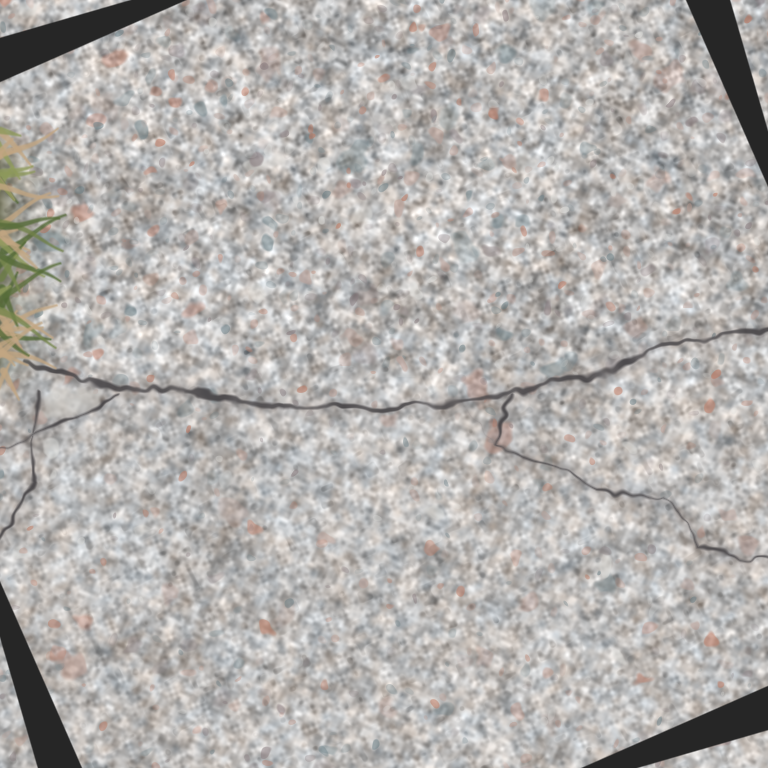
Give the GLSL for this texture, as a Shadertoy shader.

```glsl
vec3 hash3(vec2 p) {
    uvec3 v = uvec3(ivec3(ivec2(floor(p)), 37)) * 1664525u + 1013904223u;
    v.x += v.y * v.z; v.y += v.z * v.x; v.z += v.x * v.y;
    v ^= v >> 16u;
    v.x += v.y * v.z; v.y += v.z * v.x; v.z += v.x * v.y;
    return vec3(v >> 8u) / 16777216.0;
}

// Three independent channels of value noise, each in 0..1
vec3 noise3(vec2 p) {
    vec2 i = floor(p), f = fract(p);
    f = f * f * (3.0 - 2.0 * f);
    return mix(mix(hash3(i), hash3(i + vec2(1, 0)), f.x),
               mix(hash3(i + vec2(0, 1)), hash3(i + vec2(1, 1)), f.x), f.y);
}

vec2 turn(vec2 p, float a) {
    return mat2(cos(a), sin(a), -sin(a), cos(a)) * p;
}

// Distance to a segment in x, position along it in y
vec2 segment(vec2 p, vec2 a, vec2 b) {
    float t = clamp(dot(p - a, b - a) / dot(b - a, b - a), 0.0, 1.0);
    return vec2(length(p - mix(a, b, t)), t);
}

float polyline(vec2 p, vec2 v[8]) {
    float d = 1.0;
    for (int i = 0; i < 7; i++) d = min(d, segment(p, v[i], v[i + 1]).x);
    return d;
}

vec3 concrete(vec2 p) {
    vec3 broad = noise3(p * 7.0), medium = noise3(turn(p, 0.5) * 46.0 + 9.0);
    vec3 grain = noise3(turn(p, 1.1) * 98.0 + 31.0);
    vec3 fine = noise3(turn(p, 2.0) * 190.0 + 57.0);
    float upper = smoothstep(0.4, 0.65, p.y);
    float tone = 0.06 * (broad.x - 0.5) + 0.14 * (medium.x - 0.5)
               + 0.27 * (grain.x - 0.5) + 0.23 * (fine.x - 0.5);
    vec3 col = vec3(0.746, 0.738, 0.731) - 0.012 * upper + tone * (0.9 + 0.2 * upper);
    col += vec3(0.07, 0.0, -0.06) * (0.5 * medium.y + 0.5 * grain.y - 0.5);
    // dark pits between the grains
    return col - 0.13 * smoothstep(0.68, 0.92, grain.z) * medium.z;
}

// Embedded pebbles in three sizes, denser in the upper slab
vec3 pebbles(vec3 col, vec2 p) {
    float upper = smoothstep(0.35, 0.65, p.y);
    vec2 wobble = noise3(p * 75.0).xy - 0.5;
    for (int layer = 0; layer < 3; layer++) {
        float scale = 17.0 * pow(1.75, float(layer));
        vec2 q = turn(p, 0.7 + float(layer)) * scale + 40.0 * float(layer);
        q += wobble * (0.22 + 0.08 * float(layer));
        for (int k = 0; k < 9; k++) {
            vec2 cell = floor(q) + vec2(k % 3 - 1, k / 3 - 1);
            vec3 place = hash3(cell), kind = hash3(cell + 311.0);
            if (place.z > 0.17 + 0.25 * upper) continue;
            vec2 d = turn(q - cell - 0.2 - 0.6 * place.xy, 6.28 * kind.z);
            float r = mix(0.17, 0.38, kind.x);
            float mask = 1.0 - smoothstep(r - 0.08, r + 0.06, length(d * vec2(1.0, 1.35)));
            vec3 stone = kind.y < 0.23 ? vec3(0.74, 0.53, 0.46)
                       : kind.y < 0.45 ? vec3(0.49, 0.55, 0.57)
                       : kind.y < 0.65 ? vec3(0.58, 0.54, 0.55)
                       : kind.y < 0.82 ? vec3(0.73, 0.64, 0.61) : vec3(0.84, 0.84, 0.83);
            col = mix(col, stone + 0.25 * (col - 0.73), mask * mix(0.2, 0.75, kind.z * kind.z));
        }
    }
    return col;
}

vec3 cracks(vec3 col, vec2 p) {
    vec2 q = p + 0.014 * (noise3(p * 26.0).xy - 0.5) + 0.007 * (noise3(p * 85.0).xy - 0.5);
    float trunk = polyline(q, vec2[8](vec2(0.03, 0.525), vec2(0.156, 0.495), vec2(0.24, 0.49),
        vec2(0.365, 0.463), vec2(0.605, 0.476), vec2(0.794, 0.518), vec2(0.86, 0.549), vec2(1.02, 0.58)));
    float branch = polyline(q, vec2[8](vec2(0.664, 0.485), vec2(0.645, 0.422), vec2(0.716, 0.394),
        vec2(0.78, 0.362), vec2(0.86, 0.355), vec2(0.91, 0.29), vec2(0.95, 0.283), vec2(1.02, 0.262)));
    float chip = polyline(q, vec2[8](vec2(0.156, 0.487), vec2(0.045, 0.43), vec2(-0.02, 0.4),
        vec2(0.045, 0.43), vec2(0.052, 0.485), vec2(0.045, 0.43), vec2(0.045, 0.375), vec2(-0.01, 0.29)));
    float spur = segment(q, vec2(0.605, 0.475), vec2(0.645, 0.422)).x;
    // pale broken chips, then dirt, then the open gap
    float pale = 1.0 - smoothstep(0.01, 0.018, segment(q, vec2(0.07, 0.467), vec2(0.12, 0.483)).x);
    col = mix(col, vec3(0.81, 0.8, 0.78), 0.65 * pale);
    float d = min(trunk, min(branch, chip) + 0.0012);
    float wear = noise3(p * 38.0 + 70.0).x;
    col = mix(col, vec3(0.5, 0.48, 0.48), 0.5 * exp(-d * 130.0) + 0.35 * exp(-spur * 260.0));
    float gap = 1.0 - smoothstep(0.0008, 0.0052, d - 0.0022 * (wear - 0.5));
    return mix(col, vec3(0.27, 0.26, 0.27), gap * mix(0.55, 0.95, wear));
}

vec3 grass(vec3 col, vec2 p, float px) {
    float shade = exp(-max(p.x, 0.0) * 42.0) * smoothstep(0.47, 0.56, p.y) * (1.0 - smoothstep(0.76, 0.86, p.y));
    col = mix(col, vec3(0.36, 0.37, 0.26), 0.75 * shade);
    for (int i = 0; i < 48; i++) {
        vec3 a = hash3(vec2(i, 5)), b = hash3(vec2(i, 19));
        vec2 root = vec2(-0.015 + 0.02 * a.x, mix(0.485, 0.83, a.y));
        vec2 tip = root + vec2(0.02 + 0.07 * a.z * a.z, 0.1 * (b.x - 0.55));
        vec2 s = segment(p + vec2(0.0, 0.004 * sin(p.x * 60.0 + 6.0 * b.y)), root, tip);
        float width = mix(0.0042, 0.0008, s.y);
        float blade = 1.0 - smoothstep(width - px, width + px + 0.001, s.x);
        bool dry = b.z < 0.4 || root.y < 0.57;
        vec3 tint = dry ? vec3(0.76, 0.65, 0.51) : mix(vec3(0.3, 0.39, 0.2), vec3(0.58, 0.62, 0.37), b.y);
        col = mix(col, tint, blade * 0.8);
    }
    return col;
}

// Four dark wedges, one per side, by quarter turns about the centre
float wedges(vec2 p) {
    float d = -1.0;
    for (int i = 0; i < 4; i++) {
        float inner = dot(p - vec2(0.757, 0.0), normalize(vec2(0.44, -1.0)));
        float outer = dot(p - vec2(0.83, 0.0), normalize(vec2(-0.29, 1.0)));
        d = max(d, min(min(inner, outer), p.x - 0.5));
        p = vec2(p.y, 1.0 - p.x);
    }
    return d;
}

void mainImage(out vec4 fragColor, in vec2 fragCoord) {
    vec2 p = fragCoord / iResolution.xy;
    float px = 1.0 / iResolution.y;
    vec3 col = pebbles(concrete(p), p);
    col = grass(cracks(col, p), p, px);
    col = mix(col, vec3(0.15), smoothstep(-px, px, wedges(p)));
    fragColor = vec4(clamp(col, 0.0, 1.0), 1.0);
}
```
